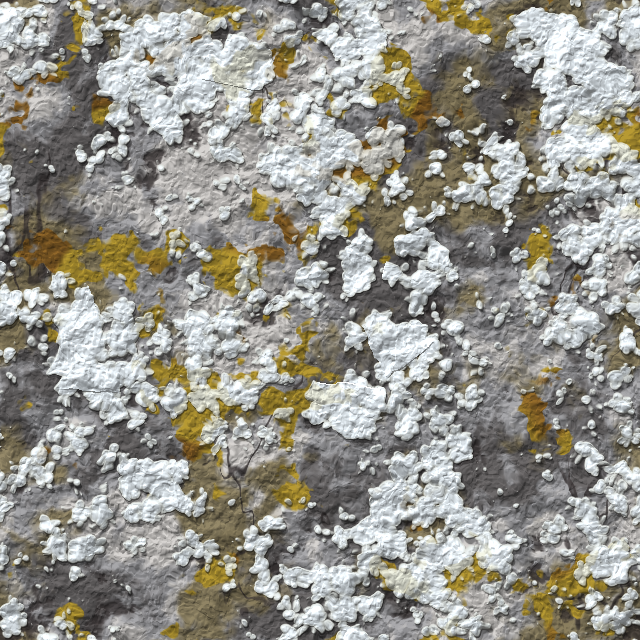
A Shadertoy shader for this texture:

```glsl
// Weathered grey rock overgrown with crumbly white lichen and ochre moss.
// Wrapping cellular noise gives stains, lobes and grain; a height field
// built from the same noise is lit from above. Everything tiles.

const vec2 LIGHT_DIR = vec2(-0.42, 0.91);

const vec3 ROCK_DARK   = vec3(0.34, 0.33, 0.33);
const vec3 ROCK_MID    = vec3(0.52, 0.52, 0.53);
const vec3 ROCK_PALE   = vec3(0.67, 0.66, 0.65);
const vec3 STAIN_BROWN = vec3(0.44, 0.40, 0.29);
const vec3 MOSS_OCHRE  = vec3(0.57, 0.48, 0.16);
const vec3 MOSS_RUST   = vec3(0.45, 0.32, 0.13);
const vec3 LICHEN_THIN = vec3(0.68, 0.69, 0.67);
const vec3 LICHEN_FULL = vec3(0.81, 0.84, 0.86);
const vec3 PIT_BLACK   = vec3(0.18, 0.16, 0.16);

vec3 hash3(vec2 cell, float seed) {
    vec3 p = fract((cell.xyx + seed * 17.31) * vec3(0.1031, 0.1030, 0.0973));
    p += dot(p, p.yxz + 33.33);
    return fract((p.xxy + p.yzz) * p.zyx);
}

// x: distance to nearest point, y: smoothly blended value, z: nearest value
vec3 cells(vec2 uv, vec2 repeats, float seed) {
    vec2 base = floor(uv * repeats);
    vec2 local = uv * repeats - base;
    vec2 nearest = vec2(9.0, 0.0);
    float sum = 0.0, weightSum = 0.0;
    for (int y = -1; y <= 1; y++) {
        for (int x = -1; x <= 1; x++) {
            vec2 offset = vec2(x, y);
            vec3 h = hash3(mod(base + offset, repeats), seed);
            vec2 d = offset + h.xy - local;
            float d2 = dot(d, d);
            float weight = exp(-6.0 * d2);
            sum += weight * h.z;
            weightSum += weight;
            if (d2 < nearest.x) nearest = vec2(d2, h.z);
        }
    }
    return vec3(sqrt(nearest.x), sum / weightSum, nearest.y);
}

// Layered cellular noise, centred on 0.5
float layers(vec2 uv, vec2 repeats, int octaves, float seed) {
    float sum = 0.0, total = 0.0, amplitude = 1.0;
    for (int i = 0; i < octaves; i++) {
        sum += amplitude * cells(uv, repeats, seed + float(i)).y;
        total += amplitude;
        amplitude *= 0.62;
        repeats *= 2.0;
    }
    return sum / total;
}

// Lichen growth: colonies broken into lobes and granules, plus flat rosettes
float lichenGrowth(vec2 uv) {
    float colony = layers(uv, vec2(5.0), 4, 1.0) - 0.5;
    float lobes = 0.5 - cells(uv, vec2(23.0), 7.0).x;
    float granules = 0.5 - cells(uv, vec2(66.0), 8.0).x;
    vec3 spot = cells(uv, vec2(7.0), 9.0);
    float rosette = step(0.84, spot.z) * smoothstep(0.44, 0.26, spot.x - 0.2 * lobes);
    return 2.2 * colony + 0.9 * lobes + 0.5 * granules + 0.45 * rosette;
}

float lichenCover(float growth) {
    return smoothstep(0.14, 0.26, growth);
}

float roughness(vec2 uv) {
    return layers(uv, vec2(13.0), 5, 20.0);
}

float surfaceHeight(float rough, float growth) {
    float cover = lichenCover(growth);
    return rough + cover * (0.04 + 0.14 * growth);
}

vec3 rockColor(vec2 uv) {
    float tone = layers(uv, vec2(9.0), 5, 30.0);
    vec3 color = mix(ROCK_DARK, ROCK_MID, smoothstep(0.34, 0.48, tone));
    color = mix(color, ROCK_PALE, smoothstep(0.50, 0.62, tone));
    float stain = layers(uv, vec2(6.0), 5, 40.0);
    return mix(color, STAIN_BROWN, 0.9 * smoothstep(0.53, 0.65, stain));
}

// Thin, mostly upright cracks that come and go
float crackMask(vec2 uv) {
    float ridge = abs(layers(uv, vec2(7.0, 3.0), 4, 50.0) - 0.5);
    float present = smoothstep(0.52, 0.64, cells(uv, vec2(4.0), 55.0).y);
    return present * (1.0 - smoothstep(0.003, 0.016, ridge));
}

void mainImage(out vec4 fragColor, in vec2 fragCoord) {
    vec2 uv = fragCoord / iResolution.xy;
    uv += 0.008 * (vec2(cells(uv, vec2(38.0), 60.0).y, cells(uv, vec2(38.0), 61.0).y) - 0.5);

    // Relief, lit along one direction
    float rough = roughness(uv);
    float growth = lichenGrowth(uv);
    float cover = lichenCover(growth);
    float reach = 0.002;
    vec2 uphill = uv + LIGHT_DIR * reach;
    float slope = (surfaceHeight(rough, growth)
                 - surfaceHeight(roughness(uphill), lichenGrowth(uphill))) / reach;
    float light = 1.0 + clamp(0.017 * slope, -0.42, 0.26);

    // Bare rock with cracks, pits and the shade cast by lichen
    vec3 color = rockColor(uv);
    float shadow = lichenCover(lichenGrowth(uv + LIGHT_DIR * 0.007)) * (1.0 - cover);
    color *= 1.0 - 0.32 * shadow;
    color = mix(color, PIT_BLACK, 0.75 * max(crackMask(uv), smoothstep(0.34, 0.23, rough)));

    // Lichen crust, then moss creeping over its edges
    vec3 lichen = mix(LICHEN_THIN, LICHEN_FULL, smoothstep(0.15, 0.50, growth));
    color = mix(color, lichen, cover);
    float moss = layers(uv, vec2(14.0), 4, 70.0);
    vec3 mossColor = mix(MOSS_OCHRE, MOSS_RUST, smoothstep(0.58, 0.78, cells(uv, vec2(12.0), 80.0).y));
    color = mix(color, mossColor, smoothstep(0.63, 0.69, moss) * (1.0 - 0.8 * cover));

    fragColor = vec4(clamp(color * light, 0.0, 1.0), 1.0);
}
```
